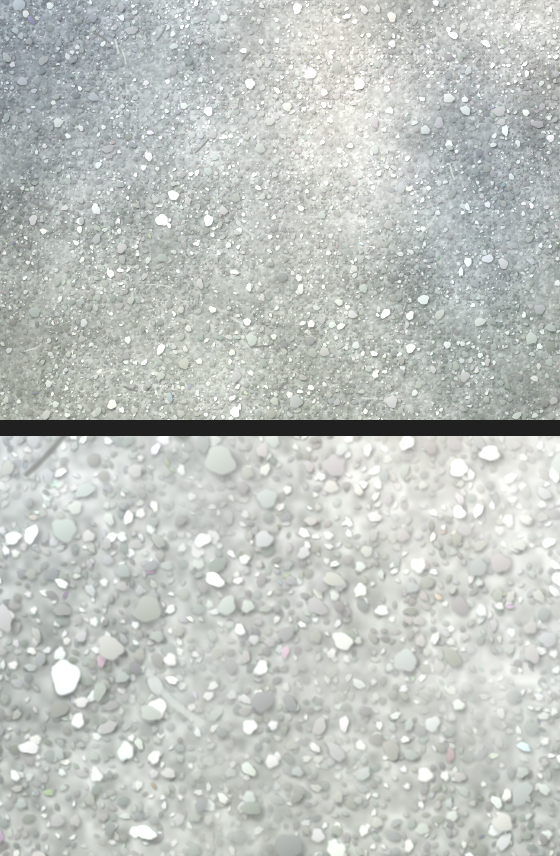
Top: the whole. Bottom: its middle third, enlarged.
A Shadertoy shader for this texture:

```glsl
#define GROUND vec3(0.715, 0.735, 0.720)
#define WARM_GLOW vec3(0.185, 0.155, 0.135)
#define COOL_TINT vec3(-0.055, -0.035, 0.008)
#define OLIVE_TINT vec3(0.002, 0.004, -0.018)
#define GRIT_CONTRAST 0.30
#define STONE_CONTRAST 0.12
#define SHADOW 0.22
#define SOFTNESS 0.0017
#define FIBRES 26

// Integer hash: four random values per cell and layer
vec4 hash4(vec2 id, float seed) {
    ivec2 c = ivec2(id) + 4096;
    uvec4 v = uvec4(uint(c.x), uint(c.y), uint(seed), 17u);
    v = v * 1664525u + 1013904223u;
    v += v.yzxy * v.wxyz;
    v ^= v >> 16u;
    v += v.yzxy * v.wxyz;
    return vec4(v >> 8u) / 16777216.0;
}

float noise(vec2 p, float seed) {
    vec2 id = floor(p), f = fract(p);
    f = f * f * (3.0 - 2.0 * f);
    float low = mix(hash4(id, seed).x, hash4(id + vec2(1, 0), seed).x, f.x);
    float high = mix(hash4(id + vec2(0, 1), seed).x, hash4(id + 1.0, seed).x, f.x);
    return mix(low, high, f.y);
}

mat2 rotation(float angle) {
    float c = cos(angle), s = sin(angle);
    return mat2(c, -s, s, c);
}

float glow(vec2 p, vec2 centre, vec2 radius) {
    vec2 d = (p - centre) / radius;
    return exp(-dot(d, d));
}

// Uneven daylight: warm patches, cool top left, dim sides
vec3 daylight(vec2 p, float aspect) {
    vec2 uv = vec2(p.x / aspect, p.y);
    vec3 light = GROUND;
    light += WARM_GLOW * glow(uv, vec2(0.60, 0.83), vec2(0.15, 0.34));
    light += WARM_GLOW * 0.75 * glow(uv, vec2(0.94, 1.0), vec2(0.13, 0.28));
    light += COOL_TINT * glow(uv, vec2(0.0, 1.0), vec2(0.40, 0.45));
    light += COOL_TINT * 0.8 * glow(uv, vec2(0.86, 0.50), vec2(0.16, 0.45));
    light += OLIVE_TINT * (1.0 - smoothstep(0.1, 0.7, uv.y));
    light += 0.060 * glow(uv, vec2(0.40, 0.50), vec2(0.27, 0.5));
    light -= 0.090 * smoothstep(0.22, 0.0, uv.x);
    light -= 0.060 * smoothstep(0.70, 1.0, uv.x) * smoothstep(1.0, 0.6, uv.y);
    light += 0.10 * (noise(p * 6.0, 1.0) - 0.5);
    return light + 0.09 * (noise(p * 15.0, 6.0) - 0.5);
}

// One layer of irregular stones, each with a small shadow
vec3 stones(vec3 col, vec3 light, vec2 p, float cells, float share, float lift, float blur) {
    vec2 q = p * cells, home = floor(q);
    float edge = blur * cells;
    for (int k = 0; k < 9; k++) {
        vec2 id = home + vec2(k % 3 - 1, k / 3 - 1);
        vec4 place = hash4(id, cells);
        if (place.x > share) continue;
        vec4 look = hash4(id, cells + 500.0);
        vec2 d = q - id - 0.2 - 0.6 * place.yz;
        mat2 turn = rotation(6.283 * place.w);
        float size = mix(0.25, 0.50, look.x * look.x);
        float stretch = mix(1.0, 1.8, look.y);

        vec2 s = turn * (d + vec2(-0.08, 0.11));
        float shade = length(s * vec2(1.0, stretch)) - size;
        col *= 1.0 - SHADOW * smoothstep(0.12 + edge, -0.08 - edge, shade);

        vec2 e = turn * d * vec2(1.0, stretch);
        float a = atan(e.y, e.x);
        float rim = size * (1.0 + 0.08 * sin(3.0 * a + 6.3 * look.z) + 0.05 * sin(5.0 * a + 19.0 * look.x));
        float body = smoothstep(edge, -edge, length(e) - rim);

        float bright = smoothstep(0.58, 0.95, look.w);
        vec3 tone = light + lift + STONE_CONTRAST * (2.0 * look.w - 1.0) + 0.14 * bright;
        vec3 hue = cos(6.283 * (look.z + vec3(0.0, 0.33, 0.67)));
        tone += hue * mix(0.012, 0.06, step(0.985, look.y));
        tone += 0.05 * dot(d, vec2(-0.5, 0.8)) / size;
        col = mix(col, tone, body);
    }
    return col;
}

// Scattered straw and thread, slightly bent
vec3 fibres(vec3 col, vec2 p, float aspect, float blur) {
    for (int i = 0; i < FIBRES; i++) {
        vec4 place = hash4(vec2(i, 3), 91.0);
        vec4 look = hash4(vec2(i, 8), 92.0);
        vec2 d = rotation(6.283 * place.z) * (p - place.xy * vec2(aspect, 1.0));
        float reach = mix(0.012, 0.034, place.w);
        d.y += (look.y - 0.5) * 12.0 * d.x * d.x;
        d.x -= clamp(d.x, -reach, reach);
        float body = smoothstep(blur, -blur, length(d) - mix(0.0015, 0.0032, look.z));
        vec3 tone = look.x < 0.3 ? vec3(0.56, 0.57, 0.55) : vec3(0.88, 0.91, 0.88);
        col = mix(col, tone, 0.8 * body);
    }
    return col;
}

void mainImage(out vec4 fragColor, in vec2 fragCoord) {
    vec2 p = fragCoord / iResolution.y;
    float aspect = iResolution.x / iResolution.y;
    float blur = max(SOFTNESS, 0.6 / iResolution.y);
    vec3 light = daylight(p, aspect);

    // Fine grit, calmer where dust covers it
    float dust = smoothstep(0.42, 0.75, 0.6 * noise(p * 13.0, 2.0) + 0.4 * noise(p * 29.0, 3.0));
    float grit = 0.55 * noise(p * 85.0, 4.0) + 0.45 * noise(p * 165.0, 5.0) - 0.5;
    vec3 ground = light + 0.02 + GRIT_CONTRAST * grit;
    vec3 col = ground;

    // Stones from sand to pebbles
    col = stones(col, light, p, 130.0, 0.60, 0.01, blur);
    col = stones(col, light, p, 84.0, 0.50, 0.025, blur);
    col = mix(col, light + 0.035 + 0.5 * GRIT_CONTRAST * grit, 0.55 * dust);
    col = stones(col, light, p, 54.0, 0.32, 0.05, blur);
    col = stones(col, light, p, 33.0, 0.14, 0.08, blur);
    col = fibres(col, p, aspect, blur);

    fragColor = vec4(clamp(col, 0.0, 1.0), 1.0);
}
```
